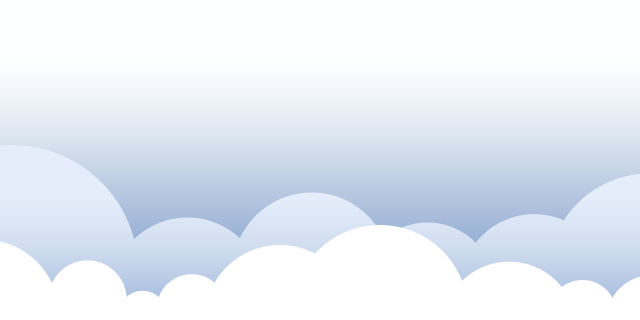
Reproduce this background procedurally as a Shadertoy shader.

```glsl
// Two banks of rounded clouds under a sky fading from white to soft blue.

#define GRID vec2(768.0, 384.0)         // canvas units, origin lower left
#define BACK_COUNT 6
#define PUFF_COUNT 15
#define FRONT_FLOOR 18.0                // solid base of the front bank
#define SKY_WHITE  vec3(0.995, 1.0, 1.0)
#define SKY_PALE   vec3(0.925, 0.943, 0.970)
#define SKY_MIST   vec3(0.850, 0.890, 0.935)
#define SKY_BLUE   vec3(0.675, 0.750, 0.865)
#define SKY_DEEP   vec3(0.595, 0.690, 0.830)
#define CLOUD_TOP  vec3(0.898, 0.929, 0.980)
#define CLOUD_MID  vec3(0.820, 0.870, 0.940)
#define CLOUD_BASE vec3(0.670, 0.750, 0.875)

// Cloud puffs as (centre x, centre y, radius): back bank, then front bank
const vec3 puffs[PUFF_COUNT] = vec3[PUFF_COUNT](
    vec3(14, 58, 152), vec3(225, 31, 92), vec3(374, 58, 95),
    vec3(513, 36, 81), vec3(641, 38, 89), vec3(780, 53, 123),
    vec3(-20, 5.5, 91), vec3(105, 24.5, 47), vec3(171, 6, 29),
    vec3(230, 13, 42), vec3(336, -1, 91), vec3(456, 8, 106),
    vec3(611, -11, 81), vec3(699, 7, 41), vec3(783, -2, 56));

// Signed distance to the union of puffs in [first, last)
float bankDistance(vec2 p, int first, int last) {
    float d = 1e4;
    for (int i = first; i < last; i++) {
        d = min(d, length(p - puffs[i].xy) - puffs[i].z);
    }
    return d;
}

// Linear ramp from 0 at height a to 1 at height b
float ramp(float a, float b, float y) {
    return clamp((y - a) / (b - a), 0.0, 1.0);
}

vec3 skyColor(float y) {
    vec3 color = mix(SKY_WHITE, SKY_PALE, ramp(312.0, 256.0, y));
    color = mix(color, SKY_MIST, ramp(256.0, 214.0, y));
    color = mix(color, SKY_BLUE, ramp(214.0, 132.0, y));
    return mix(color, SKY_DEEP, ramp(132.0, 92.0, y));
}

vec3 backCloudColor(float y) {
    vec3 color = mix(CLOUD_TOP, CLOUD_MID, ramp(146.0, 88.0, y));
    return mix(color, CLOUD_BASE, ramp(88.0, 26.0, y));
}

// Antialiased coverage of a shape
float coverage(float d, float pixel) {
    return clamp(0.5 - d / pixel, 0.0, 1.0);
}

void mainImage(out vec4 fragColor, in vec2 fragCoord) {
    vec2 p = fragCoord / iResolution.xy * GRID;
    float pixel = GRID.y / iResolution.y;

    // Layers from far to near
    vec3 color = skyColor(p.y);
    float back = bankDistance(p, 0, BACK_COUNT);
    color = mix(color, backCloudColor(p.y), coverage(back, pixel));
    float front = min(bankDistance(p, BACK_COUNT, PUFF_COUNT), p.y - FRONT_FLOOR);
    color = mix(color, vec3(1.0), coverage(front, pixel));

    fragColor = vec4(color, 1.0);
}
```
